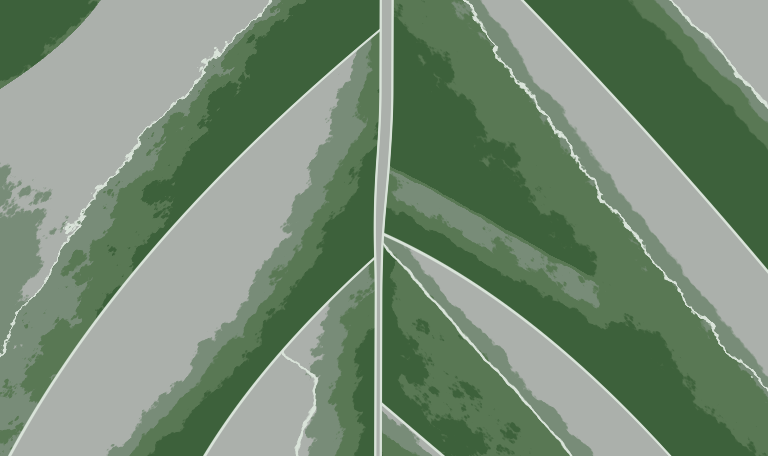
A Shadertoy shader for this texture:

```glsl
// Variegated leaf: pale midrib, curved side veins and stepped green bands with ragged borders.
#define DARK_GREEN vec3(0.24, 0.38, 0.23)
#define MID_GREEN vec3(0.35, 0.47, 0.33)
#define GREY_GREEN vec3(0.47, 0.55, 0.47)
#define PALE vec3(0.67, 0.69, 0.67)
#define RIM vec3(0.85, 0.89, 0.85)
#define LINE_WIDTH 0.0012
#define MOTTLE 0.38
#define RAGGED 0.075
#define STEP_SOFTNESS 0.018

vec2 hash2(vec2 cell) {
    vec3 h = fract(cell.xyx * vec3(0.1031, 0.1030, 0.0973));
    h += dot(h, h.yzx + 33.33);
    return fract((h.xx + h.yz) * h.zy);
}

// Distance to the nearest scattered point
float cellular(vec2 p) {
    vec2 cell = floor(p), local = fract(p);
    float nearest = 4.0;
    for (int j = -1; j <= 1; j++)
    for (int i = -1; i <= 1; i++) {
        vec2 offset = vec2(i, j);
        vec2 delta = offset + hash2(cell + offset) - local;
        nearest = min(nearest, dot(delta, delta));
    }
    return sqrt(nearest);
}

float roughness(vec2 p) {
    float sum = 0.0, gain = 0.5;
    for (int octave = 0; octave < 4; octave++) {
        sum += gain * (cellular(p) - 0.46);
        p = p * 2.3 + 7.1;
        gain *= 0.6;
    }
    return sum;
}

float curve(float y, float a, float b, float c) { return a + y * (b + c * y); }

float stroke(float d, float halfWidth) {
    float pixel = 1.0 / iResolution.y;
    return 1.0 - smoothstep(halfWidth, halfWidth + 1.2 * pixel, abs(d));
}

float rim(float d) { return stroke(d * 0.7, LINE_WIDTH); }

// Both halves return (tone, rim line); y grows downwards
vec2 leftHalf(vec2 p, float rough) {
    float topVein = p.x - curve(p.y, 0.230, -0.70, -2.2);
    float mainVein = p.x - curve(p.y, 0.914, -1.252, 0.359);
    float lowVein = p.x - curve(p.y - 0.559, 0.829, -1.118, 0.58);
    float border = p.x - curve(p.y, 0.596, -1.03, 0.34) - RAGGED * rough;
    float tone, line = max(rim(mainVein), rim(lowVein));

    if (mainVein < 0.0) {
        float shade = smoothstep(0.25, 0.0, p.x) * smoothstep(0.12, 0.55, p.y);
        tone = border < 0.0 ? 0.98 - 0.3 * shade
                            : 0.70 - 0.65 * border / (0.07 + 0.3 * p.y);
        if (topVein < 0.0) tone = 0.14 + 0.15 * smoothstep(-0.08, 0.0, topVein);
        tone = mix(tone, 1.0, stroke(topVein * 0.7, 0.005));
        line = max(line, rim(border));
    } else if (lowVein < 0.0) {
        tone = 0.75 - 5.0 * (p.x - curve(p.y, 0.78, -0.05, -0.5));
    } else {
        float edge = 0.69 + 0.4 * max(0.0, 0.77 - p.y);
        tone = 0.75 - 5.0 * (p.x - edge);
        float bend = 0.625 + 0.065 * smoothstep(0.768, 0.83, p.y)
                   - 0.035 * smoothstep(0.87, 1.0, p.y);
        line = max(line, rim(p.x - bend - 0.03 * rough) * step(0.768, p.y));
    }
    return vec2(clamp(tone, 0.08, 0.98), line);
}

vec2 rightHalf(vec2 p, float rough, float fromMidrib) {
    float upperVein = p.x - curve(p.y, 1.145, 0.97, -0.11);
    float upperBorder = p.x - curve(p.y, 1.02, 0.66, 0.13) - 0.7 * RAGGED * rough;
    float cornerBorder = p.x - 1.469 - 0.93 * p.y - 0.5 * RAGGED * rough;
    float lowVein = p.y - curve(p.x - 0.844, 0.515, 0.45, 0.52);
    float lowBorder = p.x - 0.844 - 0.89 * (p.y - 0.537) - 0.25 * RAGGED * rough;
    float footVein = p.y - 0.888 - 0.85 * (p.x - 0.84);
    float tone, line = max(rim(upperVein), rim(lowVein));

    if (upperVein > 0.0) {
        tone = cornerBorder > 0.0 ? 0.92 : 0.68 + 5.0 * cornerBorder;
        line = max(line, rim(cornerBorder));
    } else if (lowVein < 0.0) {
        tone = upperBorder > 0.0 ? 0.6 + 4.0 * upperBorder : 0.5 + 1.6 * upperBorder;
        // Faint secondary vein with a soft streak under it
        float under = p.y - 0.362 - 0.55 * (p.x - 0.86);
        float streak = smoothstep(-0.005, 0.015, under) * (1.0 - smoothstep(0.05, 0.14, under))
                     * (1.0 - smoothstep(0.35, 0.7, p.x - 0.86));
        tone = max(tone, 0.05 + 0.5 * streak);
        line = max(line, rim(upperBorder));
    } else if (footVein < 0.0) {
        tone = lowBorder > 0.0 ? 0.55 + 5.0 * lowBorder
                               : (0.38 + 0.7 * lowBorder) * smoothstep(0.0, 0.06, fromMidrib);
        line = max(line, max(rim(lowBorder), rim(footVein)));
    } else {
        tone = 0.85 - 6.0 * footVein;
        line = max(line, rim(footVein));
    }
    return vec2(clamp(tone, 0.08, 0.98), line);
}

float level(float tone, float threshold) {
    return smoothstep(threshold - STEP_SOFTNESS, threshold + STEP_SOFTNESS, tone);
}

void mainImage(out vec4 fragColor, in vec2 fragCoord) {
    vec2 p = fragCoord / iResolution.y;
    p.y = 1.0 - p.y;
    float fromMidrib = p.x - 0.848 + 0.016 * smoothstep(0.2, 0.55, p.y) + 0.003 * p.y;
    float side = sign(fromMidrib);

    // Mottling stretched along the veins
    vec2 grain = vec2(abs(fromMidrib) + p.y, abs(fromMidrib) - p.y) * vec2(6.0, 10.0);
    float rough = roughness(grain + 20.0 * side + 40.0);
    vec2 blade = side < 0.0 ? leftHalf(p, rough) : rightHalf(p, rough, fromMidrib);

    // Stepped greens
    float tone = blade.x + MOTTLE * rough;
    vec3 color = mix(DARK_GREEN, MID_GREEN, level(tone, 0.25));
    color = mix(color, GREY_GREEN, level(tone, 0.5));
    color = mix(color, PALE, level(tone, 0.75));
    color = mix(color, RIM, blade.y);

    // Midrib
    float ribWidth = mix(0.013, 0.006, smoothstep(0.35, 0.65, p.y));
    color = mix(color, PALE, stroke(fromMidrib, ribWidth));
    color = mix(color, RIM, stroke(abs(fromMidrib) - ribWidth, LINE_WIDTH));
    fragColor = vec4(color, 1.0);
}
```
